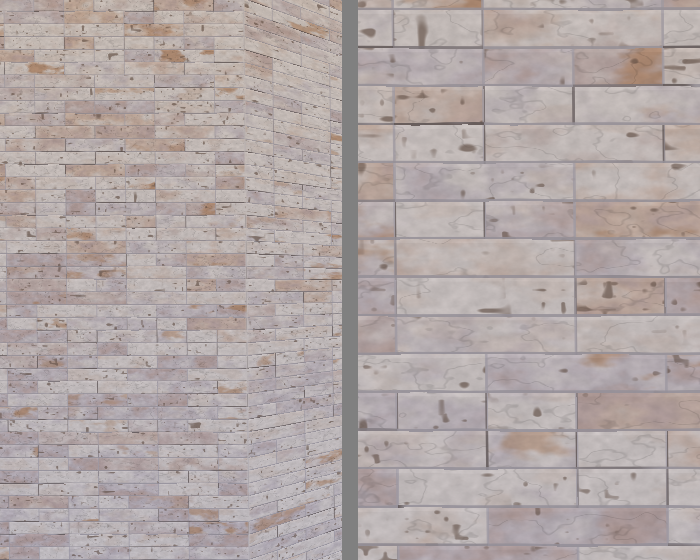
Left, the full canvas; right, a detail of the centre.
Reproduce this texture procedurally as a Shadertoy shader.

```glsl
// Corner of a wall clad in thin, staggered courses of weathered pale travertine
const float ASPECT = 0.609375;   // width over height of the layout
const float COURSES = 43.9;      // courses over the full height
const float HORIZON = 0.49;      // eye level, where the side face runs level
const vec3 CREAM = vec3(0.755, 0.730, 0.720);
const vec3 LILAC = vec3(0.685, 0.655, 0.675);
const vec3 ROSE  = vec3(0.660, 0.590, 0.580);
const vec3 TAN   = vec3(0.715, 0.630, 0.575);
const vec3 RUST  = vec3(0.640, 0.500, 0.400);
const vec3 PIT   = vec3(0.380, 0.310, 0.270);
const vec3 SHADOW = vec3(0.300, 0.260, 0.250);
const vec3 MORTAR = vec3(0.670, 0.650, 0.680);

float hash(vec2 p) {
    vec3 q = fract(vec3(p.xyx) * 0.1031);
    q += dot(q, q.yzx + 33.33);
    return fract((q.x + q.y) * q.z);
}

float noise(vec2 p) {
    vec2 i = floor(p), f = fract(p);
    f = f * f * (3.0 - 2.0 * f);
    return mix(mix(hash(i), hash(i + vec2(1, 0)), f.x),
               mix(hash(i + vec2(0, 1)), hash(i + vec2(1, 1)), f.x), f.y);
}

float fbm(vec2 p) {
    float sum = 0.0, amp = 0.5;
    for (int i = 0; i < 4; i++) {
        sum += amp * noise(p);
        p = mat2(1.6, 1.2, -1.2, 1.6) * p + 7.3;
        amp *= 0.5;
    }
    return sum / 0.9375;
}

// Soft-edged line of the given width, starting at distance zero
float line(float dist, float width, float px) {
    return 1.0 - smoothstep(width - 0.5 * px, width + 0.5 * px, dist);
}

// Brick lookup: xy = brick id, z = distance to side joint, w = distance to bottom
vec4 findBrick(vec2 p, float halfLength, float seed) {
    float row = floor(p.y * COURSES);
    float shift = mod(row + step(0.8, hash(vec2(row, seed))), 2.0);
    float u = p.x / halfLength + shift;
    float pair = floor(u * 0.5);
    float start = pair * 2.0, len = 2.0;
    // Some bricks are cut into two short ones
    if (hash(vec2(pair + seed, row + 17.0)) < 0.22) {
        start = floor(u);
        len = 1.0;
    }
    float side = min(u - start, start + len - u) * halfLength;
    return vec4(start + seed, row, side, fract(p.y * COURSES) / COURSES);
}

// Stone surface with its own tone, mottling, stains and pits
vec3 stone(vec2 p, vec2 id, float face) {
    float tone = hash(id + 3.1);
    vec2 q = p + id * vec2(0.37, 0.11);
    float mottle = fbm(q * vec2(42.0, 75.0));
    float grain = fbm(q * vec2(170.0, 240.0));
    float light = tone * 0.5 + mottle * 0.65 + 0.12 * face;
    vec3 warm = mix(TAN, LILAC, smoothstep(0.05, 0.75, hash(id + 8.7) + 0.35 - 0.4 * p.y));
    vec3 col = mix(ROSE, warm, smoothstep(0.2, 0.48, light));
    col = mix(col, CREAM, smoothstep(0.38, 0.72, light));

    // Ochre stains, strong on a few bricks only
    float stained = smoothstep(0.72, 1.0, hash(id + 21.4));
    float stain = smoothstep(0.5, 0.72, fbm(q * vec2(30.0, 70.0) + 31.0));
    col = mix(col, RUST, stain * (0.12 + 0.75 * stained));

    // Rough grain, fine veins and open pores
    col *= 0.93 + 0.14 * grain;
    float vein = abs(fbm(q * vec2(28.0, 60.0) + 5.0) - 0.5);
    col *= 1.0 - 0.09 * (1.0 - smoothstep(0.0, 0.022, vein));
    float porous = smoothstep(0.42, 0.7, noise(q * vec2(20.0, 45.0) + 9.0));
    float pores = smoothstep(0.8, 0.95, noise(q * vec2(170.0, 260.0)));
    float holes = smoothstep(0.9, 0.97, noise(q * vec2(75.0, 125.0) + 14.0));
    return mix(col, PIT, max(pores * porous * 0.6, holes * 0.65));
}

void mainImage(out vec4 fragColor, in vec2 fragCoord) {
    vec2 p = fragCoord / iResolution.xy * vec2(ASPECT, 1.0);
    float px = 1.0 / iResolution.y;
    float cornerX = mix(0.444, 0.434, p.y);
    float along = p.x - cornerX;
    float face = step(0.0, along);

    // Side face: courses converge toward eye level
    float depth = max(along, 0.0);
    vec2 wall = vec2(along, HORIZON + (p.y - HORIZON) / (1.0 - 0.71 * depth));
    wall.y += 0.0007 * (noise(wall * vec2(35.0, 44.0)) - 0.5);
    vec4 brick = findBrick(wall, mix(0.0534, 0.0508, face), 60.0 + 70.0 * face);
    vec3 col = stone(wall, brick.xy, face);

    // Joints: pale mortar, or a dark gap where the brick stands proud
    float proud = smoothstep(0.5, 0.95, hash(brick.xy + 41.0));
    float gap = proud * smoothstep(0.25, 0.6, noise(wall * vec2(40.0, 60.0)));
    vec3 bedColor = mix(MORTAR * 0.87, SHADOW, gap * 0.8);
    float sideGap = smoothstep(0.72, 0.95, hash(brick.xy + 55.0));
    vec3 sideColor = mix(MORTAR * 0.93, SHADOW, sideGap * 0.8);
    col = mix(col, sideColor, 0.8 * line(brick.z, 0.0008, px));
    col = mix(col, bedColor, 0.85 * line(brick.w, 0.0015, px));
    float topEdge = 1.0 / COURSES - brick.w;
    col += 0.025 * line(topEdge, 0.0022, px);

    // Pale corner arris and a slow drift from warm top to cool base
    col = mix(col, CREAM, 0.5 * line(abs(along), 0.0022, px));
    col *= mix(vec3(0.98, 0.99, 1.03), vec3(1.015, 0.995, 0.97), p.y);
    fragColor = vec4(clamp(col, 0.0, 1.0), 1.0);
}
```
